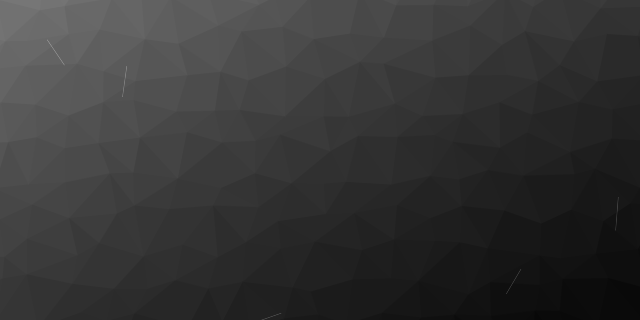
Reproduce this background procedurally as a Shadertoy shader.

```glsl
#define ROWS 9.0
#define JITTER 0.29
#define LIGHTEST 0.468
#define FALLOFF 0.315
#define CURVE 0.047
#define FACET_VARIATION 0.011
#define SEAM_WIDTH 0.0013
#define SEAM_LIGHT 0.15

vec2 hash2(vec2 p) {
    vec3 q = fract(p.xyx * vec3(0.1031, 0.1030, 0.0973));
    q += dot(q, q.yzx + 33.33);
    return fract((q.xx + q.yz) * q.zy);
}

// Jittered lattice point, in lattice units
vec2 meshPoint(vec2 id) {
    return id + JITTER * (2.0 * hash2(id + 37.0) - 1.0);
}

// Signed distance to the line ab, positive on its left
float leftOf(vec2 p, vec2 a, vec2 b) {
    vec2 e = normalize(b - a);
    return e.x * (p.y - a.y) - e.y * (p.x - a.x);
}

// Grey that falls from the upper left to the lower right
float gradient(vec2 p, float aspect) {
    float d = p.x / aspect + 1.0 - p.y;
    return LIGHTEST - FALLOFF * d + CURVE * d * d;
}

// Facet shade and coverage, for corners in counterclockwise order
vec2 facet(vec2 p, vec2 a, vec2 b, vec2 c, float aspect, float blur) {
    float inside = min(leftOf(p, a, b), min(leftOf(p, b, c), leftOf(p, c, a)));
    float cover = smoothstep(-blur, blur, inside);
    vec2 center = (a + b + c) / 3.0;
    float variation = hash2(floor(center * 64.0)).x - 0.5;
    float shade = gradient(center / ROWS, aspect) + FACET_VARIATION * variation;
    return vec2(shade, 1.0) * cover;
}

// Thin bright gap between two facets
float seam(vec2 p, vec2 a, vec2 b, float pixel) {
    vec2 e = b - a;
    float t = clamp(dot(p - a, e) / dot(e, e), 0.0, 1.0);
    float d = length(p - a - e * t);
    return 1.0 - smoothstep(0.0, max(SEAM_WIDTH, 0.8 * pixel), d);
}

void mainImage(out vec4 fragColor, in vec2 fragCoord) {
    float pixel = 1.0 / iResolution.y;
    float aspect = iResolution.x * pixel;
    vec2 p = fragCoord * pixel;
    vec2 g = p * ROWS;
    float blur = 0.7 * pixel * ROWS;

    // Split each nearby quad along its shorter diagonal
    vec2 sum = vec2(0.0);
    for (int j = -1; j <= 1; j++)
    for (int i = -1; i <= 1; i++) {
        vec2 id = floor(g) + vec2(i, j);
        vec2 a = meshPoint(id);
        vec2 b = meshPoint(id + vec2(1, 0));
        vec2 c = meshPoint(id + vec2(1, 1));
        vec2 d = meshPoint(id + vec2(0, 1));
        if (distance(a, c) < distance(b, d)) {
            sum += facet(g, a, b, c, aspect, blur);
            sum += facet(g, a, c, d, aspect, blur);
        } else {
            sum += facet(g, a, b, d, aspect, blur);
            sum += facet(g, b, c, d, aspect, blur);
        }
    }
    float shade = sum.y > 0.001 ? sum.x / sum.y : gradient(p, aspect);

    // A few hairline gaps
    vec2 s = vec2(p.x * 2.0 / aspect, p.y);
    float gaps = seam(s, vec2(0.148, 0.875), vec2(0.201, 0.797), pixel);
    gaps += seam(s, vec2(0.396, 0.792), vec2(0.383, 0.698), pixel);
    gaps += seam(s, vec2(1.932, 0.383), vec2(1.924, 0.281), pixel);
    gaps += seam(s, vec2(1.628, 0.159), vec2(1.583, 0.083), pixel);
    gaps += seam(s, vec2(0.878, 0.021), vec2(0.818, 0.0), pixel);
    shade += SEAM_LIGHT * gaps;

    fragColor = vec4(vec3(clamp(shade, 0.0, 1.0)), 1.0);
}
```
